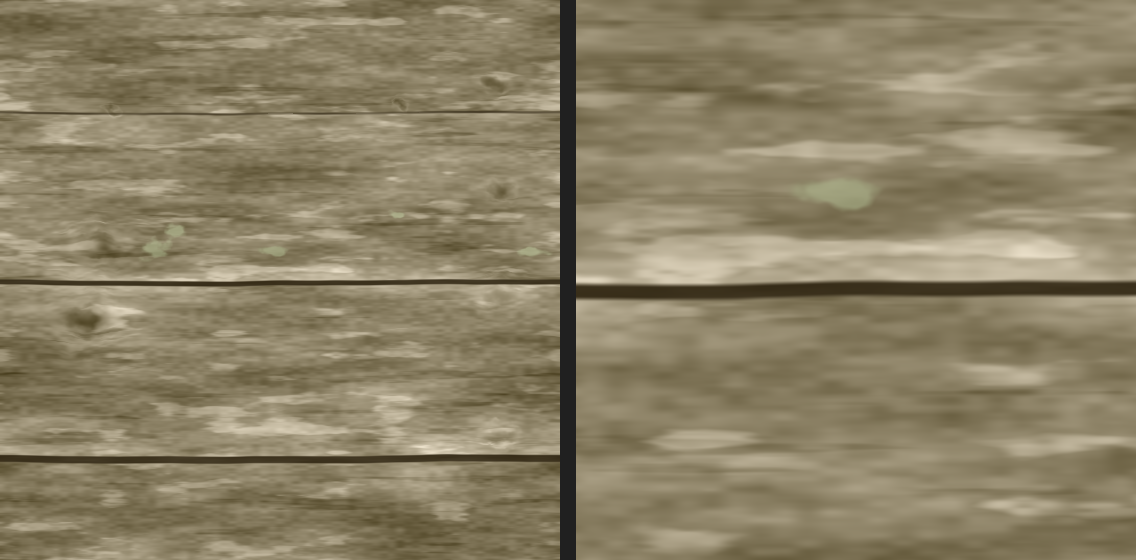
Left: the whole. Right: its middle third, enlarged.
Write a Shadertoy shader that draws this texture.

```glsl
float hash(vec2 p, float seed) {
    vec3 q = fract(vec3(p.xyx + seed * 17.31) * vec3(0.1031, 0.1030, 0.0973));
    q += dot(q, q.yzx + 33.33);
    return fract((q.x + q.y) * q.z);
}

// Value noise that tiles over the unit square for whole frequencies
float noise(vec2 uv, vec2 freq, float seed) {
    vec2 cell = floor(uv * freq), f = fract(uv * freq);
    f = f * f * (3.0 - 2.0 * f);
    float a = hash(mod(cell, freq), seed);
    float b = hash(mod(cell + vec2(1, 0), freq), seed);
    float c = hash(mod(cell + vec2(0, 1), freq), seed);
    float d = hash(mod(cell + vec2(1, 1), freq), seed);
    return mix(mix(a, b, f.x), mix(c, d, f.x), f.y);
}

float fbm(vec2 uv, vec2 freq, float seed) {
    float sum = 0.0, amp = 0.533;
    for (int i = 0; i < 4; i++) {
        sum += amp * noise(uv, freq, seed + float(i));
        freq *= 2.0;
        amp *= 0.5;
    }
    return sum;
}

vec2 wrapOffset(vec2 d) { return fract(d + 0.5) - 0.5; }

void mainImage(out vec4 fragColor, in vec2 fragCoord) {
    vec2 uv = fragCoord / iResolution.xy;
    float wobble = 0.006 * (fbm(uv, vec2(5, 1), 3.0) - 0.5);

    // Seam heights, half widths and the pale worn edges beside them
    vec3 seamY = vec3(0.180, 0.495, 0.798);
    vec3 seamHalf = vec3(0.0055, 0.0036, 0.0012);
    vec3 paleAbove = vec3(0.15, 0.17, 0.0);
    vec3 paleBelow = vec3(0.08, 0.15, 0.09);
    vec3 fadeBelow = vec3(0.012, 0.045, 0.008);
    float plank = 0.0, edgeLight = 0.0, gap = 0.0;
    float patchy = smoothstep(0.25, 0.7, fbm(uv, vec2(6, 22), 9.0));
    for (int i = 0; i < 3; i++) {
        float d = uv.y - seamY[i] + wobble;
        plank += step(0.0, d);
        d = fract(d + 0.5) - 0.5;
        float h = seamHalf[i];
        edgeLight += d > 0.0 ? paleAbove[i] * patchy * exp(-pow(d / 0.032, 2.0))
                             : paleBelow[i] * (0.4 + 0.6 * patchy) * exp(d / fadeBelow[i]);
        float broken = i == 2 ? 0.35 + 0.6 * noise(uv, vec2(14, 1), 5.0) : 1.0;
        gap = max(gap, broken * (1.0 - smoothstep(h - 0.001, h + 0.0025, abs(d))));
    }
    plank = mod(plank, 3.0);

    // Knots darken the wood and bend its grain; z is the radius
    vec3 knots[8] = vec3[8](
        vec3(0.185, 0.555, 0.022), vec3(0.885, 0.857, 0.012),
        vec3(0.887, 0.667, 0.011), vec3(0.900, 0.472, 0.019),
        vec3(0.160, 0.432, 0.026), vec3(0.890, 0.226, 0.012),
        vec3(0.190, 0.807, 0.006), vec3(0.720, 0.807, 0.006));
    vec2 grainUv = uv;
    float knotShade = 0.0;
    vec2 ragged = vec2(fbm(uv, vec2(24, 30), 21.0), fbm(uv, vec2(24, 30), 27.0)) - 0.5;
    for (int i = 0; i < 8; i++) {
        vec2 q = wrapOffset(uv - knots[i].xy);
        float r = length((q + 0.05 * ragged) / vec2(1.4, 1.0)) / knots[i].z;
        grainUv.y -= 0.6 * q.y * exp(-0.4 * r * r);
        knotShade += 0.05 * exp(-pow(2.0 * (r - 1.7), 2.0)) - 0.14 * exp(-r * r);
    }

    // Weathered grain, from broad stains down to fine fibres
    float seed = 40.0 + 31.0 * plank;
    float shade = 0.535 + knotShade + edgeLight;
    shade += 0.27 * (fbm(grainUv, vec2(4, 13), seed) - 0.5);
    shade += 0.26 * (fbm(grainUv, vec2(9, 56), seed + 5.0) - 0.5);
    shade += 0.09 * (noise(grainUv, vec2(70, 210), seed + 9.0) - 0.5);

    // Pale flaked slivers and thin dark cracks
    float flake = fbm(grainUv, vec2(10, 52), seed + 13.0);
    shade += 0.15 * smoothstep(0.60, 0.76, flake);
    float crack = fbm(grainUv, vec2(5, 75), seed + 19.0);
    shade -= 0.09 * smoothstep(0.62, 0.78, crack);
    vec3 color = vec3(shade, shade - 0.042, shade - 0.152 + 0.06 * (shade - 0.55));

    // Lichen patches: centre and radii
    vec4 patches[5] = vec4[5](
        vec4(0.275, 0.555, 0.045, 0.026), vec4(0.312, 0.585, 0.022, 0.017),
        vec4(0.480, 0.551, 0.030, 0.009), vec4(0.950, 0.551, 0.030, 0.009),
        vec4(0.710, 0.616, 0.022, 0.008));
    float lichen = 0.0;
    for (int i = 0; i < 5; i++) {
        vec2 q = wrapOffset(uv - patches[i].xy) / patches[i].zw;
        lichen = max(lichen, exp(-dot(q, q)));
    }
    float growth = lichen + 1.6 * (fbm(uv, vec2(28, 44), 77.0) - 0.5);
    vec3 lichenColor = vec3(0.67, 0.69, 0.54) + 0.25 * (flake - 0.5);
    color = mix(color, lichenColor, 0.75 * smoothstep(0.5, 0.95, growth) * smoothstep(0.05, 0.3, lichen));

    // Dark gaps between the planks
    vec3 gapColor = vec3(0.24, 0.20, 0.12) + 0.10 * (fbm(uv, vec2(12, 90), 61.0) - 0.5);
    color = mix(color, gapColor, gap);
    fragColor = vec4(clamp(color, 0.0, 1.0), 1.0);
}
```
